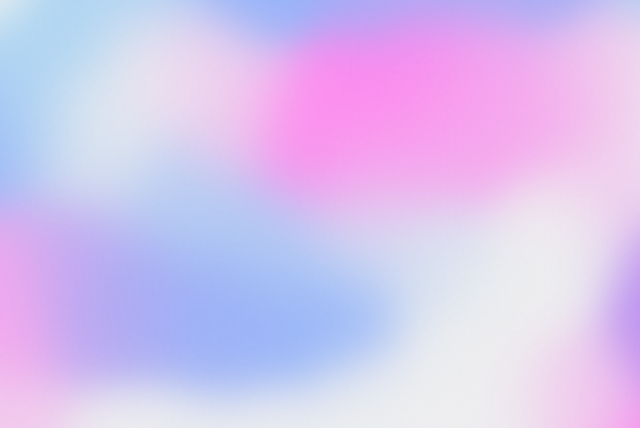
Reproduce this background procedurally as a Shadertoy shader.

```glsl
// Soft mesh gradient: pink, periwinkle and sky glows around a pale curling ribbon.

// Palette
const vec3 WHITE      = vec3(0.930, 0.932, 0.937);
const vec3 CREAM      = vec3(0.985, 0.975, 0.935);
const vec3 PALE_SKY   = vec3(0.845, 0.885, 0.940);
const vec3 SKY        = vec3(0.680, 0.830, 0.950);
const vec3 MIST       = vec3(0.700, 0.800, 0.950);
const vec3 BLUE       = vec3(0.580, 0.705, 0.975);
const vec3 PERIWINKLE = vec3(0.640, 0.680, 0.960);
const vec3 LAVENDER   = vec3(0.740, 0.660, 0.945);
const vec3 VIOLET     = vec3(0.730, 0.560, 0.940);
const vec3 PINK       = vec3(0.995, 0.530, 0.935);
const vec3 ROSE       = vec3(0.960, 0.660, 0.930);
const vec3 BLUSH      = vec3(0.945, 0.800, 0.930);

// Layout
const float ASPECT      = 1.5;    // width of the design, in heights
const float SOFTNESS    = 0.145;  // falloff radius of every glow
const float CORNER_SOFT = 0.10;   // tighter falloff for the corner light
const float GRAIN_SCALE = 110.0;  // grain cells per height
const float GRAIN       = 0.006;  // grain strength

vec2 hashGradient(vec2 cell) {
    float angle = 6.2832 * fract(sin(dot(cell, vec2(127.1, 311.7))) * 43758.5);
    return vec2(cos(angle), sin(angle));
}

float gradientNoise(vec2 p) {
    vec2 i = floor(p), f = p - i, u = f * f * (3.0 - 2.0 * f), e = vec2(1.0, 0.0);
    float a = dot(hashGradient(i), f);
    float b = dot(hashGradient(i + e.xy), f - e.xy);
    float c = dot(hashGradient(i + e.yx), f - e.yx);
    float d = dot(hashGradient(i + e.xx), f - e.xx);
    return mix(mix(a, b, u.x), mix(c, d, u.x), u.y);
}

float segmentDistance(vec2 p, vec2 a, vec2 b) {
    vec2 ab = b - a;
    float t = clamp(dot(p - a, ab) / max(dot(ab, ab), 1e-6), 0.0, 1.0);
    return length(p - a - ab * t);
}

// Colour premultiplied by its Gaussian weight, with the weight in alpha
vec4 weighted(vec3 colour, float dist, float radius) {
    float falloff = dist / radius;
    return vec4(colour, 1.0) * exp(-falloff * falloff);
}

vec4 glow(vec3 colour, vec2 p, vec2 centre) {
    return weighted(colour, distance(p, centre), SOFTNESS);
}

vec4 stroke(vec3 colour, vec2 p, vec2 a, vec2 b) {
    return weighted(colour, segmentDistance(p, a, b), SOFTNESS);
}

// Cool light around the upper left and along the top
vec4 upperSky(vec2 p) {
    return weighted(CREAM, distance(p, vec2(-0.02, 1.02)), CORNER_SOFT)
         + stroke(SKY, p, vec2(0.08, 0.88), vec2(0.30, 1.03))
         + stroke(SKY, p, vec2(0.08, 0.88), vec2(0.06, 0.74))
         + glow(BLUE, p, vec2(-0.04, 0.66))
         + glow(BLUE, p, vec2(0.58, 1.07))
         + stroke(PERIWINKLE, p, vec2(0.92, 1.06), vec2(1.25, 1.08))
         + glow(MIST, p, vec2(1.58, 1.10));
}

// Pink cloud with its paler fringes
vec4 pinkCloud(vec2 p) {
    return stroke(PINK, p, vec2(0.74, 0.68), vec2(0.98, 0.82))
         + stroke(ROSE, p, vec2(0.87, 0.61), vec2(1.05, 0.66))
         + stroke(ROSE, p, vec2(1.15, 0.80), vec2(1.27, 0.75))
         + stroke(BLUSH, p, vec2(1.43, 0.80), vec2(1.45, 0.60))
         + stroke(BLUSH, p, vec2(0.46, 0.82), vec2(0.52, 0.74));
}

// Blue basin fading to lavender and rose on the left
vec4 blueBasin(vec2 p) {
    return glow(PALE_SKY, p, vec2(0.22, 0.64))
         + stroke(MIST, p, vec2(0.42, 0.54), vec2(0.62, 0.43))
         + stroke(BLUE, p, vec2(0.56, 0.24), vec2(0.77, 0.27))
         + stroke(PERIWINKLE, p, vec2(0.36, 0.29), vec2(0.48, 0.26))
         + stroke(LAVENDER, p, vec2(0.22, 0.27), vec2(0.18, 0.40))
         + stroke(ROSE, p, vec2(0.00, 0.36), vec2(0.00, 0.24))
         + glow(BLUSH, p, vec2(0.00, 0.00));
}

// Pale ribbon sweeping from the bottom up to the right, plus side highlights
vec4 paleRibbon(vec2 p) {
    return stroke(WHITE, p, vec2(0.30, -0.05), vec2(0.58, -0.04))
         + stroke(WHITE, p, vec2(0.88, 0.04), vec2(1.14, 0.00))
         + stroke(WHITE, p, vec2(1.12, 0.20), vec2(1.31, 0.44))
         + stroke(PALE_SKY, p, vec2(0.87, 0.43), vec2(1.00, 0.40))
         + stroke(WHITE, p, vec2(0.25, 0.75), vec2(0.33, 0.82))
         + stroke(WHITE, p, vec2(1.62, 0.64), vec2(1.62, 0.78));
}

// Saturated accents on the lower right edge
vec4 rightAccents(vec2 p) {
    return stroke(VIOLET, p, vec2(1.60, 0.20), vec2(1.60, 0.36))
         + glow(BLUSH, p, vec2(1.36, 0.05))
         + glow(PINK, p, vec2(1.56, -0.07));
}

void mainImage(out vec4 fragColor, in vec2 fragCoord) {
    vec2 p = fragCoord / iResolution.xy * vec2(ASPECT, 1.0);

    // Dividing by the total weight blends all glows into one smooth field
    vec4 field = upperSky(p) + pinkCloud(p) + blueBasin(p)
               + paleRibbon(p) + rightAccents(p);
    vec3 colour = field.rgb / field.a + GRAIN * gradientNoise(p * GRAIN_SCALE);
    fragColor = vec4(colour, 1.0);
}
```
